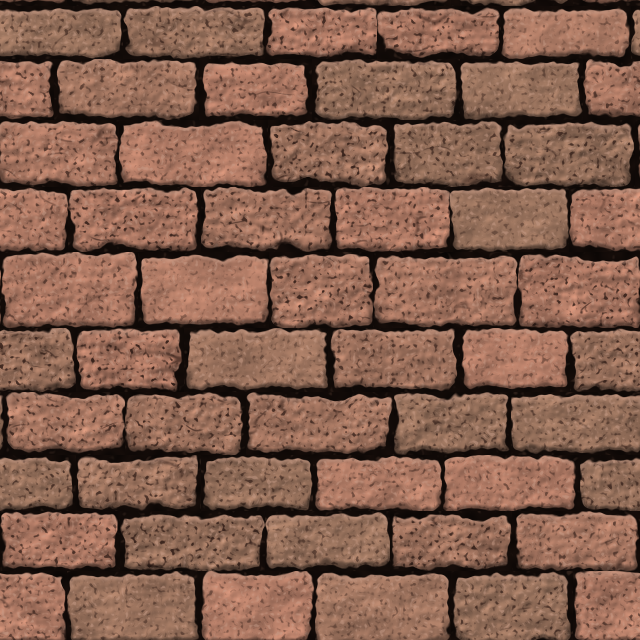
This texture is drawn by a WebGL 1 fragment shader. Its source:

```glsl
precision highp float;
// Weathered running-bond brick wall: pitted, chipped clay bricks in deep dark joints.

uniform vec2 u_resolution;

#define GRID vec2(5.0, 10.0)            // bricks across, courses up
#define JOINT 0.0055                    // mean half width of a joint
#define COURSE_JITTER 0.26              // variation of course height
#define BRICK_JITTER 0.20               // variation of brick length
#define RAGGED 0.011                    // waviness of brick outlines
#define PIT_SCALE 165.0                 // frequency of the fine pits
#define CLAY_RED vec3(0.70, 0.485, 0.40)
#define CLAY_BROWN vec3(0.60, 0.45, 0.365)
#define PIT_COLOR vec3(0.20, 0.12, 0.095)
#define DUST_COLOR vec3(0.79, 0.62, 0.54)
#define MORTAR vec3(0.065, 0.038, 0.028)

vec2 hash2(vec2 p) {
  vec3 q = fract(p.xyx * vec3(0.1031, 0.1030, 0.0973));
  q += dot(q, q.yzx + 33.33);
  return fract((q.xx + q.yz) * q.zy);
}

float cornerSlope(vec2 cell, vec2 corner, vec2 f) {
  return dot(hash2(cell + corner) * 2.0 - 1.0, f - corner);
}

float gradientNoise(vec2 p) {
  vec2 i = floor(p), f = fract(p);
  vec2 w = f * f * f * (f * (f * 6.0 - 15.0) + 10.0);
  float low = mix(cornerSlope(i, vec2(0.0), f), cornerSlope(i, vec2(1.0, 0.0), f), w.x);
  float high = mix(cornerSlope(i, vec2(0.0, 1.0), f), cornerSlope(i, vec2(1.0), f), w.x);
  return mix(low, high, w.y);
}

// Grid height of the lower edge of a course
float courseEdge(float row) {
  return row + COURSE_JITTER * (hash2(vec2(mod(row, GRID.y), 41.0)).x - 0.5);
}

// Alternate courses are shifted by half a brick
float courseShift(float row) {
  return 0.52 * (1.0 - mod(row, 2.0));
}

// Grid position of the left edge of a brick
float brickEdge(float col, float row) {
  vec2 id = mod(vec2(col, row), GRID);
  return col + courseShift(row) + BRICK_JITTER * (hash2(id + 71.0).x - 0.5);
}

float roundedBox(vec2 p, vec2 halfSize, float radius) {
  vec2 d = abs(p) - halfSize + radius;
  return length(max(d, 0.0)) + min(max(d.x, d.y), 0.0) - radius;
}

// Coarse height of the brick face
float faceHeight(vec2 p) {
  return 0.6 * gradientNoise(p * vec2(26.0, 48.0)) + 0.35 * gradientNoise(p * 88.0);
}

void main() {
  vec2 uv = gl_FragCoord.xy / u_resolution;
  vec2 p = uv * GRID;

  // Find the course and the brick
  float row = floor(p.y);
  row += step(courseEdge(row + 1.0), p.y) - step(p.y, courseEdge(row));
  float col = floor(p.x - courseShift(row));
  col += step(brickEdge(col + 1.0, row), p.x) - step(p.x, brickEdge(col, row));
  vec2 id = mod(vec2(col, row), GRID);
  vec2 rndLow = hash2(id + 3.0), rndHigh = hash2(id + 17.0);
  vec2 rndLook = hash2(id + 29.0), rndForm = hash2(id + 53.0);

  // Brick frame: every side has its own inset, every brick a slight tilt
  vec2 low = vec2(brickEdge(col, row), courseEdge(row)) / GRID;
  vec2 high = vec2(brickEdge(col + 1.0, row), courseEdge(row + 1.0)) / GRID;
  low += JOINT * (0.4 + rndLow);
  high -= JOINT * (0.4 + rndHigh);
  vec2 halfSize = 0.5 * (high - low);
  vec2 q = uv - 0.5 * (low + high);
  q += (rndForm.x - 0.5) * 0.035 * vec2(-q.y, q.x);
  vec2 s = q + 2.0 + id * 0.73;         // separate noise area for each brick
  float rough = rndLook.x;

  // Ragged, chipped outline
  float dist = roundedBox(q, halfSize, mix(0.004, 0.014, rndForm.y));
  dist += RAGGED * gradientNoise(s * 23.0) + 0.5 * RAGGED * gradientNoise(s * 80.0);
  dist += 0.035 * rough * max(gradientNoise(s * 15.0 + 9.0) - 0.18, 0.0);
  float soft = max(0.0016, 1.0 / u_resolution.y);
  float brick = 1.0 - smoothstep(-soft, soft, dist);

  // Clay tone with broad mottling and raking light from the upper left
  vec3 color = mix(CLAY_BROWN, CLAY_RED, smoothstep(0.1, 0.8, rndLook.y));
  color *= 1.0 - 0.09 * rough + 0.22 * gradientNoise(s * 18.0 + 5.0);
  float relief = faceHeight(s) - faceHeight(s + vec2(-0.002, 0.003));
  color *= 1.0 + mix(0.6, 1.5, rough) * relief;

  // Short cracks
  float crack = 1.0 - smoothstep(0.0, 0.045, abs(gradientNoise(s * vec2(15.0, 27.0))));
  crack *= smoothstep(0.12, 0.3, gradientNoise(s * 21.0 + 13.0));
  color = mix(color, PIT_COLOR, 0.7 * crack * rough);

  // Fine pits and pale grains
  float grain = gradientNoise(s * PIT_SCALE) + 0.6 * gradientNoise(s * PIT_SCALE * 0.57 + 7.0);
  float pits = smoothstep(0.1, 0.55, grain) * mix(0.4, 0.95, rough);
  color = mix(color, PIT_COLOR, pits);
  color = mix(color, DUST_COLOR, 0.5 * smoothstep(0.1, 0.55, -grain));

  // Pale upper rim, shaded lower rim
  float rim = smoothstep(-0.009, -0.002, dist);
  float side = q.y / halfSize.y;
  color = mix(color, DUST_COLOR, 0.45 * rim * smoothstep(0.3, 0.9, side));
  color *= 1.0 - 0.4 * rim * smoothstep(0.0, 0.9, -side);

  // Dark joints with a few crumbs of clay
  float crumbs = smoothstep(0.2, 0.6, gradientNoise(s * 95.0 + 31.0));
  vec3 joint = MORTAR * (1.0 + 0.7 * gradientNoise(s * 50.0)) + 0.2 * crumbs * CLAY_BROWN;
  gl_FragColor = vec4(mix(joint, color, brick), 1.0);
}
```
